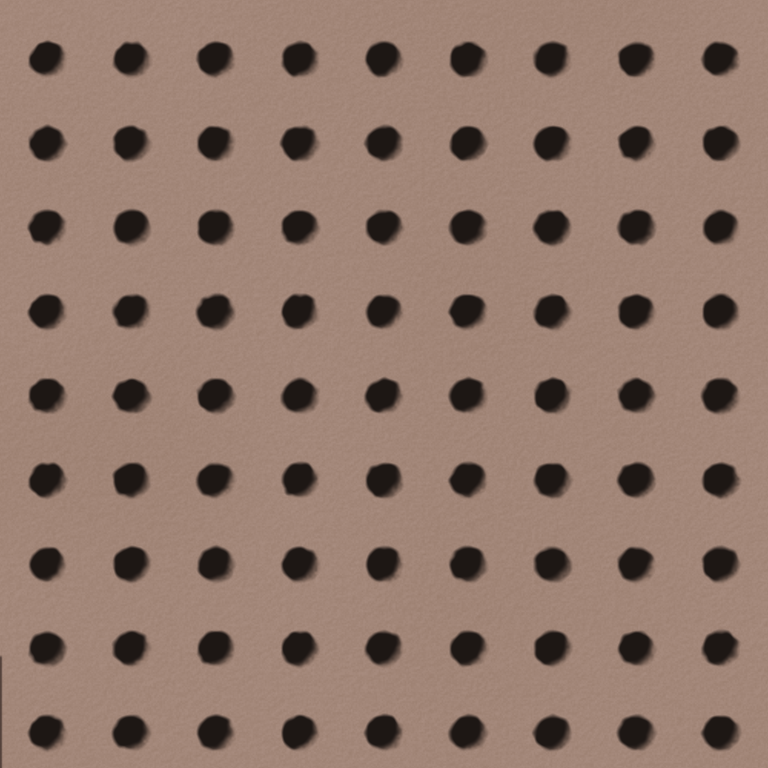
This pattern is drawn by a three.js fragment shader. Its source:

```glsl
// Perforated tan board: a 9 by 9 lattice of soft round holes.
// Each hole is a wobbly disc, shaded dark with a lit lower right wall,
// over a surface of fine embossed value-noise grain.
varying vec2 vUv;

float hash(vec2 p) {
  vec3 q = fract(vec3(p.xyx) * 0.1031);
  q += dot(q, q.yzx + 33.33);
  return fract((q.x + q.y) * q.z);
}

float noise(vec2 p) {
  vec2 i = floor(p);
  vec2 f = fract(p);
  f = f * f * (3.0 - 2.0 * f);
  return mix(mix(hash(i), hash(i + vec2(1.0, 0.0)), f.x),
             mix(hash(i + vec2(0.0, 1.0)), hash(i + 1.0), f.x), f.y);
}

float grain(vec2 uv) {
  return 0.6 * noise(uv * vec2(210.0, 270.0)) + 0.4 * noise(uv * vec2(90.0, 130.0) + 41.0);
}

// Tan surface: broad mottling, grain lit from the upper left, fine speckle
vec3 boardColour(vec2 uv) {
  float relief = grain(uv) - grain(uv + vec2(-0.002, 0.002));
  float speckle = noise(uv * 500.0 + 17.0) - 0.5;
  float mottle = noise(uv * 5.0 + 3.0) - 0.5;
  float tone = 0.5 + 0.55 * relief + 0.45 * speckle + 0.25 * mottle;
  return mix(vec3(0.608, 0.497, 0.437), vec3(0.662, 0.553, 0.503), tone);
}

void main() {
  vec3 board = boardColour(vUv);

  // Lattice cell and offset from its hole centre
  vec2 lattice = (vUv - vec2(0.0622, 0.0456)) / 0.1096;
  vec2 cell = floor(lattice + 0.5);
  vec2 offset = (lattice - cell) * 0.1096;
  float variation = hash(cell + 7.0);

  // Slightly wide disc with a ragged rim that differs per hole
  float wobble = noise(offset * 110.0 + cell * 13.0 + 60.0) - 0.5;
  float rim = length(offset * vec2(0.97, 1.03)) - 0.0232 + 0.0032 * wobble;
  float hole = 1.0 - smoothstep(-0.0032, 0.0032, rim);

  // Shadow falls from the upper left; the far wall catches light
  float depth = length(offset - vec2(-0.010, 0.008)) + 0.003 * wobble;
  float lit = smoothstep(0.0235, 0.035, depth) * mix(0.75, 1.05, variation);
  lit *= 0.85 + 0.3 * noise(vUv * 260.0 + 5.0);
  vec3 inside = mix(vec3(0.115, 0.09, 0.08), vec3(0.53, 0.43, 0.38), lit);
  vec3 colour = mix(board, inside, hole);

  // Worn dark edge at the lower left
  float worn = (1.0 - smoothstep(0.001, 0.004, vUv.x)) * (1.0 - smoothstep(0.143, 0.148, vUv.y));
  colour = mix(colour, vec3(0.25, 0.19, 0.17), 0.8 * worn);

  gl_FragColor = vec4(colour, 1.0);
}
```
